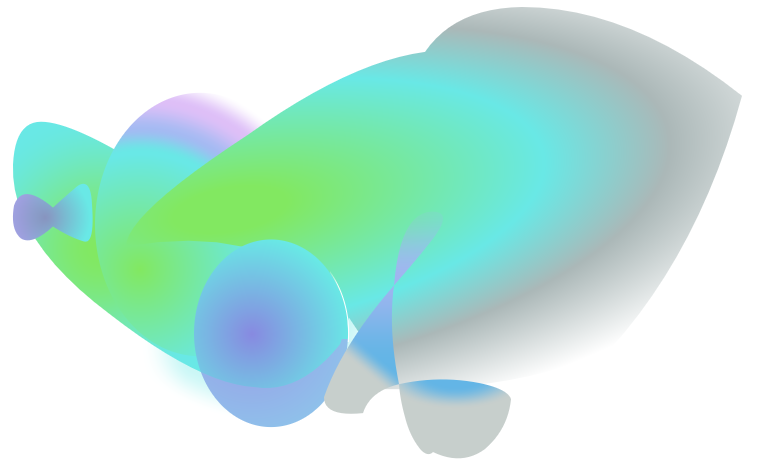
Reproduce this background procedurally as a Shadertoy shader.

```glsl
// Draws overlapping curved petals and an ellipse with soft radial gradients on white.

const vec3 GREEN = vec3(.51, .91, .38);
const vec3 CYAN = vec3(.41, .91, .90);
const vec3 GREY = vec3(.67, .72, .72);
const vec3 PALE_GREY = vec3(.78, .81, .80);
const vec3 BLUE = vec3(.39, .71, .90);
const vec3 LILAC = vec3(.66, .65, .93);

// Signed distance to a closed path of seven quadratic curves (anchor, control, ...)
float pathDistance(vec2 p, vec2 path[14]) {
    float nearest = 1e3, side = 1.;
    for (int i = 0; i < 14; i += 2) {
        vec2 a = path[i], b = path[i + 1], c = path[(i + 2) % 14], start = a;
        for (int j = 1; j <= 12; j++) {
            float t = float(j) / 12.;
            vec2 end = mix(mix(a, b, t), mix(b, c, t), t);
            vec2 edge = end - start, w = p - start;
            vec2 gap = w - edge * clamp(dot(w, edge) / max(dot(edge, edge), 1e-7), 0., 1.);
            nearest = min(nearest, dot(gap, gap));
            // Flip sides at each crossing of a horizontal ray
            bool above = p.y >= start.y, below = p.y < end.y;
            bool leftSide = edge.x * w.y > edge.y * w.x;
            if ((above && below && leftSide) || (!above && !below && !leftSide)) side = -side;
            start = end;
        }
    }
    return side * sqrt(nearest);
}

float ellipseDistance(vec2 q, vec2 radii) {
    float k = length(q / radii);
    return k * (k - 1.) / max(length(q / (radii * radii)), 1e-3);
}

// Antialiased coverage
float fill(float d) {
    return clamp(.5 - d * iResolution.x / 7.68, 0., 1.);
}

void mainImage(out vec4 fragColor, in vec2 fragCoord) {
    vec2 uv = fragCoord / iResolution.xy;
    vec2 p = vec2(uv.x, 1. - uv.y) * vec2(7.68, 4.65);
    vec3 color = vec3(1);

    // Left leaf and the faint glow under it
    float leaf = pathDistance(p, vec2[14](
        vec2(.13, 1.65), vec2(.15, 1.22), vec2(.41, 1.22), vec2(.65, 1.22),
        vec2(1.15, 1.50), vec2(2., 1.9), vec2(3., 1.8), vec2(3.8, 2.5),
        vec2(3.4, 3.45), vec2(3., 3.95), vec2(2.55, 3.88), vec2(2., 3.85),
        vec2(1.1, 3.15), vec2(.1, 2.4)));
    float glow = (1. - smoothstep(0., .35, leaf)) * smoothstep(1.4, 1.9, p.x) * step(3., p.y);
    color = mix(color, CYAN, .35 * glow);
    vec3 leafColor = mix(GREEN, CYAN, smoothstep(0., 1.4, distance(p, vec2(1., 2.5))));
    color = mix(color, leafColor, fill(leaf));

    // Arch: green through cyan and lilac, fading out in pink
    float r = distance(p, vec2(1.4, 2.7));
    vec3 archColor = mix(GREEN, CYAN, clamp(r / 1.15, 0., 1.));
    archColor = mix(archColor, vec3(.64, .73, .95), smoothstep(1.17, 1.42, r));
    archColor = mix(archColor, vec3(.87, .75, .97), smoothstep(1.38, 1.7, r));
    float arch = ellipseDistance(p - vec2(2., 2.25), vec2(1.05, 1.32));
    color = mix(color, archColor, fill(arch) * (1. - smoothstep(1.7, 1.96, r)));

    // Large leaf with a tilted elliptical gradient
    float bigLeaf = pathDistance(p, vec2[14](
        vec2(1.26, 2.47), vec2(1.26, 2.15), vec2(2.48, 1.35), vec2(3.5, .62),
        vec2(4.25, .52), vec2(4.55, .08), vec2(5.22, .07), vec2(6.3, .07),
        vec2(7.42, .96), vec2(7., 2.5), vec2(6.1, 3.5), vec2(5.2, 3.92),
        vec2(3.85, 3.9), vec2(3.25, 2.12)));
    vec2 q = p - vec2(2.3, 2.1);
    float t = length(vec2(dot(q, vec2(.985, -.17)) / 3.18, dot(q, vec2(.17, .985)) / 1.22));
    vec3 bigColor = mix(GREEN, CYAN, clamp((t - .18) / .82, 0., 1.));
    bigColor = mix(bigColor, GREY, clamp((t - 1.) / .4, 0., 1.));
    bigColor = mix(bigColor, vec3(1), clamp((t - 1.4) / .58, 0., 1.));
    color = mix(color, bigColor, fill(bigLeaf));

    // Violet ellipse, more lilac below the leaf edge, with a thin white sliver
    float orb = ellipseDistance(p - vec2(2.71, 3.34), vec2(.77, .94));
    vec3 orbColor = mix(vec3(.53, .54, .88), CYAN, min(distance(p, vec2(2.52, 3.35)) / .98, 1.));
    orbColor = mix(orbColor, LILAC, .6 * fill(leaf) * 0. + .6 * (1. - fill(leaf)) * step(3.4, p.y));
    color = mix(color, orbColor, fill(orb));
    float sliver = fill(abs(orb - .006) - .005) * step(3.3, p.x);
    color = mix(color, vec3(1), sliver * smoothstep(2.65, 2.9, p.y) * step(p.y, 3.43));

    // Small bow at the left
    float bow = pathDistance(p, vec2[14](
        vec2(.53, 2.08), vec2(.66, 1.96), vec2(.78, 1.86), vec2(.91, 1.78),
        vec2(.92, 2.05), vec2(.95, 2.45), vec2(.84, 2.42), vec2(.7, 2.38),
        vec2(.53, 2.27), vec2(.32, 2.46), vec2(.21, 2.39), vec2(.1, 2.3),
        vec2(.14, 2.06), vec2(.22, 1.82)));
    vec3 bowRim = mix(LILAC, CYAN, smoothstep(.2, .65, p.x));
    vec3 bowColor = mix(vec3(.53, .58, .75), bowRim, min(distance(p, vec2(.45, 2.18)) / .45, 1.));
    color = mix(color, bowColor, fill(bow));

    // Crossing ribbon: translucent loop, blue middle, grey foot
    float ribbon = pathDistance(p, vec2[14](
        vec2(3.99, 3.85), vec2(3.88, 3.3), vec2(3.94, 2.86), vec2(4., 2.13),
        vec2(4.32, 2.12), vec2(4.55, 2.12), vec2(4.3, 2.43), vec2(4.15, 2.62),
        vec2(3.94, 2.86), vec2(3.42, 3.46), vec2(3.24, 3.98), vec2(3.24, 4.18),
        vec2(3.63, 4.14), vec2(3.7, 3.92)));
    vec3 ribbonColor = mix(vec3(.63, .71, .94), BLUE, smoothstep(2.75, 3.65, p.y));
    float foot = dot(p - vec2(3.49, 3.43), vec2(-.643, .766));
    ribbonColor = mix(ribbonColor, PALE_GREY, smoothstep(-.08, .13, foot));
    color = mix(color, ribbonColor, fill(ribbon) * mix(.15, 1., smoothstep(2.1, 2.8, p.y)));

    // Lower petal with a blue upper rim
    float petal = pathDistance(p, vec2[14](
        vec2(3.99, 3.85), vec2(4.4, 3.76), vec2(4.8, 3.84), vec2(5.08, 3.9),
        vec2(5.11, 4.), vec2(5.08, 4.3), vec2(4.85, 4.5), vec2(4.62, 4.67),
        vec2(4.33, 4.53), vec2(4.28, 4.58), vec2(4.21, 4.51), vec2(4.1, 4.38),
        vec2(4.05, 4.18), vec2(4., 4.)));
    float rim = length((p - vec2(4.56, 3.72)) / vec2(.8, .4));
    color = mix(color, mix(BLUE, PALE_GREY, smoothstep(.4, .95, rim)), fill(petal));

    fragColor = vec4(color, 1);
}
```
